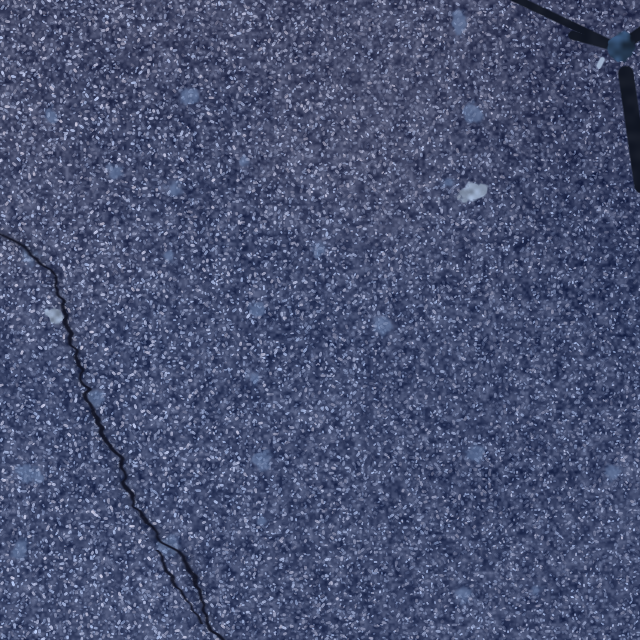
This texture is drawn by a WebGL 1 fragment shader. Its source:

```glsl
precision highp float;
uniform vec2 u_resolution;

const vec3 BLUE_CAST = vec3(-0.04, 0.0, 0.13);   // added to a grey level
const vec3 WARM_CAST = vec3(0.018, -0.004, -0.025);
const vec3 DEBRIS = vec3(0.62, 0.69, 0.80);
const vec3 STAIN = vec3(0.42, 0.51, 0.67);
const vec3 CRACK = vec3(0.06, 0.07, 0.13);
const vec3 LEG = vec3(0.06, 0.08, 0.13);
const vec3 HUB = vec3(0.20, 0.30, 0.43);
const float BASE_LEVEL = 0.268;
const float COARSE_CELLS = 122.0;
const float FINE_CELLS = 185.0;
const float CHIP_GAIN = 0.42;
const float STAIN_CELLS = 9.0;
const float CRACK_WIDTH = 0.0027;

float hash(vec2 p) {
  vec3 q = fract(p.xyx * vec3(0.1031, 0.1030, 0.0973));
  q += dot(q, q.yzx + 33.33);
  return fract((q.x + q.y) * q.z);
}

vec2 hash2(vec2 p) {
  return vec2(hash(p + 17.3), hash(p + 91.7));
}

float noise(vec2 p) {
  vec2 i = floor(p), f = fract(p);
  f = f * f * (3.0 - 2.0 * f);
  return mix(mix(hash(i), hash(i + vec2(1, 0)), f.x),
             mix(hash(i + vec2(0, 1)), hash(i + vec2(1, 1)), f.x), f.y);
}

float fbm(vec2 p) {
  return 0.55 * noise(p) + 0.3 * noise(p * 2.1 + 7.7) + 0.15 * noise(p * 4.3 + 3.1);
}

// Angular stone chips: x = brightness, y = warmth
vec2 chips(vec2 p, float soft) {
  vec2 cell = floor(p), best = vec2(0.0);
  for (int j = -1; j <= 1; j++) {
    for (int i = -1; i <= 1; i++) {
      vec2 id = cell + vec2(float(i), float(j));
      vec2 d = p - id - 0.1 - 0.8 * hash2(id);
      float a = 6.2832 * hash(id + 5.1), shape = hash(id + 41.9);
      d = vec2(cos(a) * d.x + sin(a) * d.y, cos(a) * d.y - sin(a) * d.x);
      d = abs(d) * vec2(1.0, 1.2 + 0.8 * shape);
      float dist = mix(length(d), max(d.x, d.y), 0.4) - 0.32 - 0.2 * shape;
      float lit = pow(hash(id + 63.7), 3.0) * (1.0 - smoothstep(-soft, soft, dist));
      if (lit > best.x) best = vec2(lit, hash(id + 29.3));
    }
  }
  return best;
}

// Horizontal position of the crack at a depth below mid-height
float crackX(float d) {
  float top = max(0.0, (-d - 0.07) / 0.065);
  float bulge = (d - 0.4) / 0.06;
  return 0.1 + 0.3 * d + 0.35 * d * d + 0.027 * exp(-bulge * bulge) - 0.066 * top * top;
}

float segment(vec2 p, vec2 a, vec2 b) {
  vec2 ab = b - a;
  return length(p - a - ab * clamp(dot(p - a, ab) / dot(ab, ab), 0.0, 1.0));
}

float fill(float d, float soft) {
  return 1.0 - smoothstep(-soft, soft, d);
}

void main() {
  vec2 uv = gl_FragCoord.xy / u_resolution;
  float px = 1.0 / u_resolution.y;
  float broad = fbm(uv * 4.0 + 2.0), rough = fbm(uv * 60.0);

  // Binder and chips, coarser toward the left
  float coarse = mix(1.1, 0.62, smoothstep(0.1, 0.9, uv.x + 0.25 * (broad - 0.5)));
  vec2 big = chips(uv * COARSE_CELLS, max(0.16, px * COARSE_CELLS * 0.7));
  vec2 small = chips(uv * FINE_CELLS + 31.0, max(0.18, px * FINE_CELLS * 0.7));
  float lit = max(big.x * coarse, small.x * 0.92);
  float level = BASE_LEVEL + 0.17 * (noise(uv * 210.0) - 0.5)
              + 0.13 * (noise(uv * 95.0 + 9.0) - 0.5) + 0.09 * (broad - 0.5);
  level -= 0.03 * smoothstep(0.65, 1.0, uv.x) * smoothstep(0.1, 0.8, uv.y);
  level += CHIP_GAIN * lit;
  float warm = smoothstep(0.35, 1.0, uv.y + 0.5 * (broad - 0.5));
  warm = 0.8 * warm + lit * (big.y - 0.5) * 3.0;
  vec3 color = level + BLUE_CAST + WARM_CAST * warm;

  // Scattered pale stains
  vec2 sp = uv * STAIN_CELLS, id = floor(sp);
  float stainSize = 0.05 + 0.1 * hash(id + 3.7);
  float stainDist = length(sp - id - 0.3 - 0.4 * hash2(id)) - stainSize + 0.25 * (rough - 0.5);
  color = mix(color, STAIN, 0.6 * fill(stainDist, 0.05) * step(0.72, hash(id + 11.0)));

  // Crack with a short side branch
  float depth = 0.5 - uv.y;
  float jag = 0.022 * (fbm(vec2(depth * 32.0, 4.0)) - 0.5)
            + 0.006 * (noise(vec2(depth * 130.0, 8.0)) - 0.5);
  float slope = (crackX(depth + 0.004) - crackX(depth - 0.004)) / 0.008;
  float dist = abs(uv.x - crackX(depth) - jag) / sqrt(1.0 + slope * slope);
  float width = CRACK_WIDTH * (0.5 + noise(vec2(depth * 45.0, 1.0)));
  float crack = fill(dist - width, 0.0014 + px * 0.5) * step(-0.145, depth);
  float branch = abs(uv.x - 0.24 - 0.68 * (depth - 0.36) - jag) * 0.83;
  crack = max(crack, fill(branch - width * 0.8, 0.0014 + px * 0.5)
        * step(0.36, depth) * step(depth, 0.475));
  color *= 1.0 - 0.22 * exp(-dist * 130.0) * step(-0.145, depth);
  color = mix(color, CRACK, 0.9 * crack);

  // Torn light debris
  vec2 q = uv - vec2(0.735, 0.697);
  q.y -= 0.2 * q.x;
  float debris = length(q * vec2(0.42, 1.0)) - 0.014 + 0.022 * (rough - 0.5);
  debris = min(debris, length(uv - vec2(0.085, 0.51)) - 0.014 + 0.03 * (rough - 0.5));
  color = mix(color, DEBRIS * (0.72 + 0.5 * noise(uv * 110.0)), 0.9 * fill(debris, 0.002 + px * 0.5));

  // Dark stand in the corner
  vec2 hub = vec2(0.968, 0.925);
  float legs = segment(uv, vec2(0.80, 1.005), hub) - 0.006;
  legs = min(legs, segment(uv, vec2(0.895, 0.945), hub) - 0.007);
  legs = min(legs, segment(uv, vec2(0.978, 0.885), vec2(1.003, 0.71)) - 0.012);
  legs = min(legs, segment(uv, hub, vec2(1.01, 0.955)) - 0.009);
  color = mix(color, LEG + 0.04 * noise(uv * 70.0), fill(legs, 0.001 + px * 0.5));
  float joint = length(uv - hub) - 0.024 + 0.02 * (fbm(uv * 45.0) - 0.5);
  color = mix(color, HUB * (0.35 + 1.1 * noise(uv * 85.0)), fill(joint, 0.001 + px * 0.5));
  float knob = segment(uv, vec2(0.936, 0.897), vec2(0.941, 0.907)) - 0.004;
  color = mix(color, DEBRIS, fill(knob, 0.001 + px * 0.5));

  gl_FragColor = vec4(clamp(color, 0.0, 1.0), 1.0);
}
```
